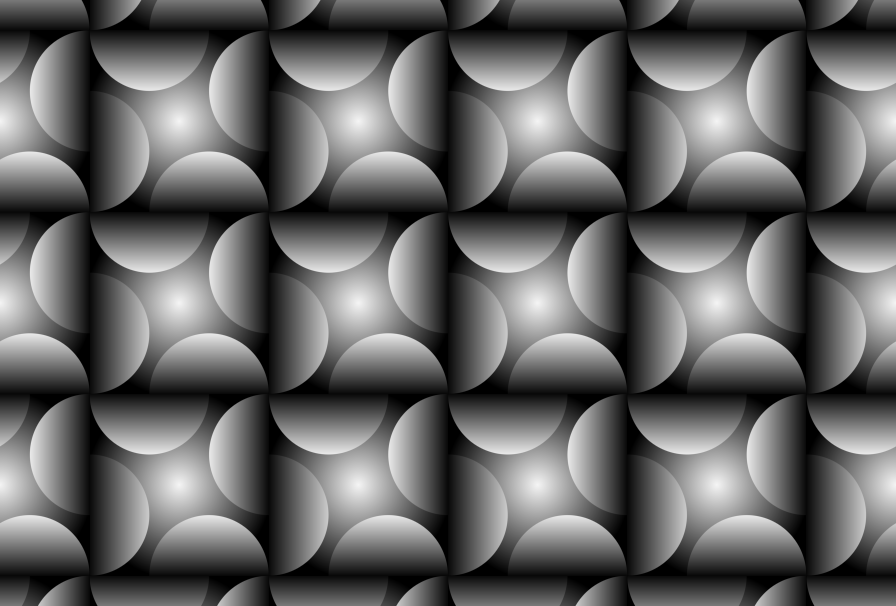
Reproduce this pattern procedurally as a Shadertoy shader.

```glsl
// Pinwheel tiles in greys: each cell has a soft radial glow at its centre and
// four half discs, one on each side, made by turning a single half disc by
// quarter turns. Every half disc fades from black at the cell side to white.

// Radial light, brightest at the cell centre and black at the sides
float glow(vec2 p) {
    return 0.96 * max(1.0 - length(p) / 0.52, 0.0);
}

// Signed distance to the disc centred on the top side of the cell
float topDisc(vec2 p) {
    return length(p - vec2(-1.0 / 6.0, 0.5)) - 1.0 / 3.0;
}

void mainImage(out vec4 fragColor, in vec2 fragCoord) {
    // Five cells across, three and a third down, laid out from the middle
    vec2 uv = (fragCoord / iResolution.xy - 0.5) * vec2(5.0, 10.0 / 3.0);
    vec2 p = fract(uv + vec2(0.0, 0.5)) - 0.5;
    float soft = 0.7 * 5.0 / iResolution.x;

    float grey = glow(p);

    // Half discs in the order top, right, bottom, left
    for (int side = 0; side < 4; side++) {
        float depth = (0.5 - p.y) * 3.0;
        float peak = side == 3 ? 0.8 : 0.92;
        float shade = mix(0.03, peak, clamp(depth, 0.0, 1.0));
        float cover = 1.0 - smoothstep(-soft, soft, topDisc(p));
        grey = mix(grey, shade, cover);
        p = vec2(-p.y, p.x);
    }

    fragColor = vec4(vec3(grey), 1.0);
}
```
